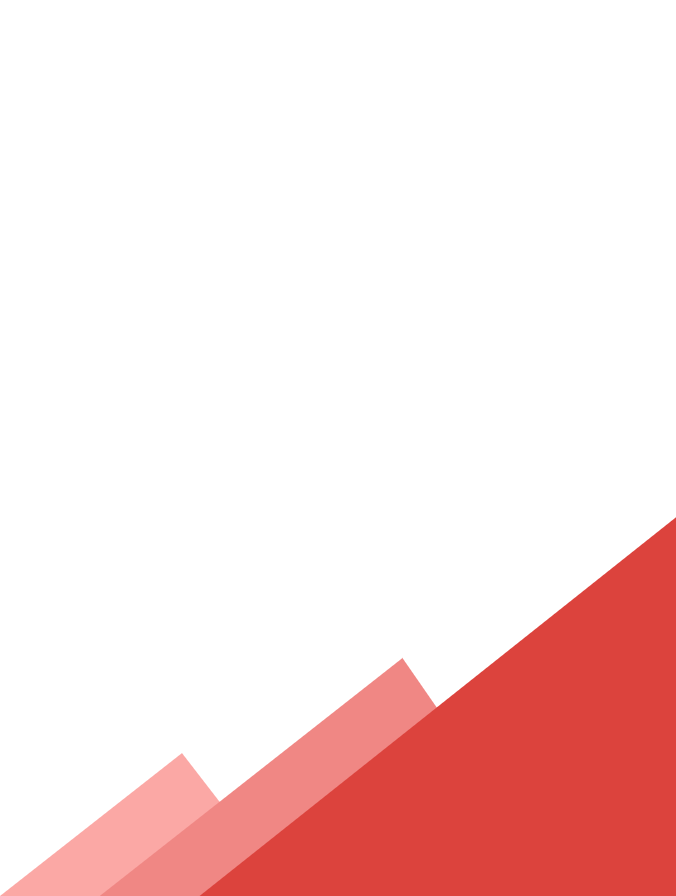
This background is drawn by a Shadertoy shader. Its source:

```glsl
// Three overlapping red slopes rise from the lower left on a white ground.
// Each band is cut from half-planes: a long rising edge and, for the two
// paler ones, a short falling edge at the peak. Units are canvas heights.

// Signed distance to the line through a and b, positive on its right side.
float rightOf(vec2 p, vec2 a, vec2 b) {
    vec2 along = normalize(b - a);
    return dot(p - a, vec2(along.y, -along.x));
}

// Ridge climbing from foot to peak, then dropping through the point fall.
float ridge(vec2 p, vec2 foot, vec2 peak, vec2 fall) {
    return min(rightOf(p, foot, peak), rightOf(p, peak, fall));
}

// Blend a shape over the ground with an edge one pixel wide.
vec3 paint(vec3 ground, vec3 ink, float dist) {
    return mix(ground, ink, clamp(dist * iResolution.y + 0.5, 0.0, 1.0));
}

void mainImage(out vec4 fragColor, in vec2 fragCoord) {
    vec2 p = fragCoord / iResolution.y;
    vec3 color = vec3(1.0);

    // Pale and middle ridges, back to front
    color = paint(color, vec3(0.984, 0.659, 0.647),
        ridge(p, vec2(0.0, 0.0), vec2(0.2031, 0.1595), vec2(0.2448, 0.1055)));
    color = paint(color, vec3(0.941, 0.529, 0.518),
        ridge(p, vec2(0.1113, 0.0), vec2(0.4492, 0.2656), vec2(0.487, 0.211)));

    // Deep red slope running off the right side
    color = paint(color, vec3(0.863, 0.263, 0.239),
        rightOf(p, vec2(0.2227, 0.0), vec2(0.7526, 0.4212)));

    fragColor = vec4(color, 1.0);
}
```
